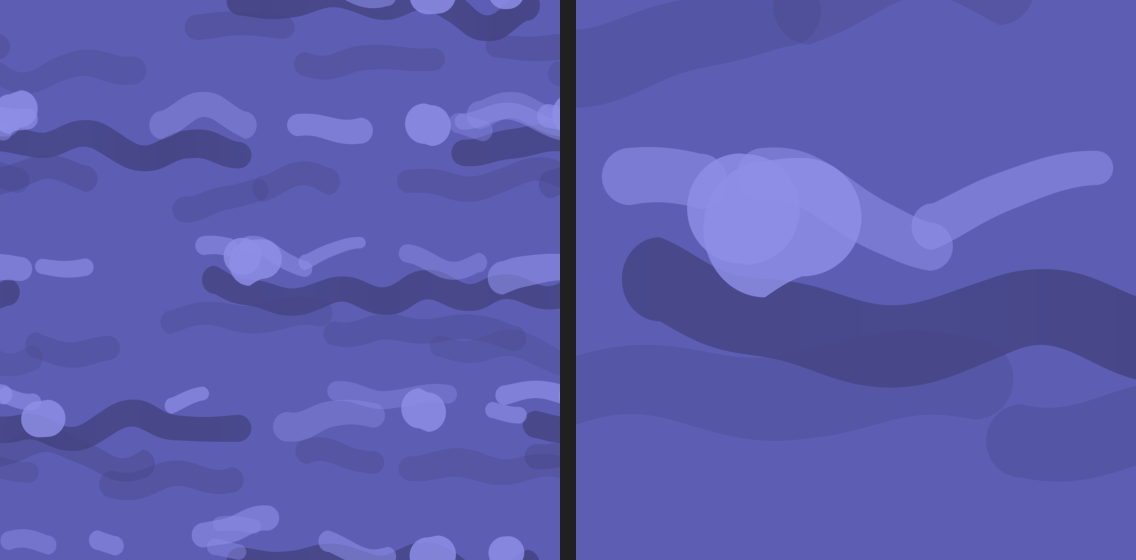
Left, the full canvas; right, a detail of the centre.
This texture is drawn by a WebGL 2 fragment shader. Its source:

```glsl
#version 300 es
precision highp float;

uniform vec2 u_resolution;
out vec4 fragColor;

float hash(float n) {
    return fract(sin(n * 12.9898 + 4.137) * 43758.547);
}

// One-dimensional gradient noise, about -0.5 to 0.5
float gradientNoise(float x) {
    float cell = floor(x);
    float t = x - cell;
    float left = (hash(cell) * 2.0 - 1.0) * t;
    float right = (hash(cell + 1.0) * 2.0 - 1.0) * (t - 1.0);
    return mix(left, right, t * t * t * (t * (t * 6.0 - 15.0) + 10.0));
}

// Coverage of a wavy round-ended brush stroke, wrapped at the canvas borders
float stroke(vec2 uv, vec2 center, float halfLength, float radius, float waviness, float seed) {
    vec2 p = fract(uv - center + 0.5) - 0.5;
    float x = clamp(p.x, -halfLength, halfLength);
    float phase = x * 7.0 + seed * 3.7;
    float wave = gradientNoise(phase) * waviness;
    float slope = (gradientNoise(phase + 0.02) * waviness - wave) * 350.0;
    float thickness = radius * (1.0 + 0.5 * gradientNoise(x * 5.0 + seed * 5.3));
    vec2 offset = vec2(p.x - x, (p.y - wave) / sqrt(1.0 + slope * slope));
    float edge = 0.8 / min(u_resolution.x, u_resolution.y);
    return 1.0 - smoothstep(-edge, edge, length(offset) - thickness);
}

void main() {
    vec2 uv = gl_FragCoord.xy / u_resolution;
    vec3 shadow = vec3(0.265, 0.265, 0.515);
    vec3 highlight = vec3(0.56, 0.56, 0.91);
    vec3 color = vec3(0.366, 0.366, 0.705);

    // Faint shadows below each band
    for (int row = 0; row < 4; row++) {
        for (int i = 0; i < 4; i++) {
            float seed = float(row * 23 + i * 5) + 11.0;
            float x = float(i) * 0.25 + float(row) * 0.37 + 0.2 * hash(seed);
            float y = float(row) * 0.25 + 0.235 - 0.03 - 0.085 * hash(seed + 0.3);
            float halfLength = 0.05 + 0.11 * hash(seed + 0.6);
            float cover = stroke(uv, vec2(x, y), halfLength, 0.022, 0.07, seed);
            color = mix(color, shadow, cover * mix(0.25, 0.42, hash(seed + 0.8)));
        }
    }

    // One long dark stroke per band
    for (int row = 0; row < 4; row++) {
        float seed = float(row) * 31.0 + 203.0;
        float x = 0.15 + 0.5 * float(row) + 0.1 * (hash(seed) - 0.5);
        float y = float(row) * 0.25 + 0.235 + 0.02 * (hash(seed + 0.3) - 0.5);
        float halfLength = mix(0.23, 0.32, hash(seed + 0.6));
        float cover = stroke(uv, vec2(x, y), halfLength, 0.0235, 0.1, seed);
        float density = 0.84 + 0.2 * gradientNoise(uv.x * 5.0 + seed);
        color = mix(color, shadow, cover * density);
    }

    // Short translucent highlights and round dabs above each band
    for (int row = 0; row < 4; row++) {
        for (int i = 0; i < 8; i++) {
            float seed = float(row * 41 + i * 3) + 407.0;
            bool dab = i % 4 == 3;
            float x = 0.15 + 0.5 * float(row) + 0.95 * (hash(seed) - 0.5);
            float y = float(row) * 0.25 + 0.285 + 0.045 * (hash(seed + 0.2) - 0.5);
            float size = hash(seed + 0.4);
            float halfLength = dab ? 0.012 * size : 0.012 + 0.095 * size;
            float radius = dab ? 0.031 : mix(0.011, 0.024, hash(seed + 0.6));
            float cover = stroke(uv, vec2(x, y), halfLength, radius, 0.08, seed);
            float opacity = dab ? 0.82 : mix(0.35, 0.72, hash(seed + 0.8));
            color = mix(color, highlight, cover * opacity);
        }
    }

    fragColor = vec4(color, 1.0);
}
```
